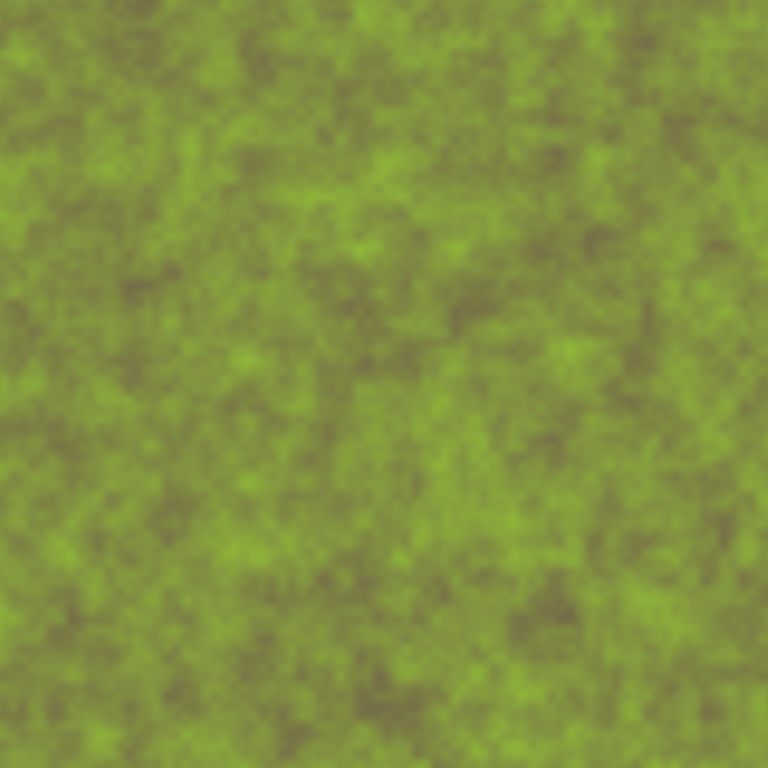
Give the GLSL for this texture, as a Shadertoy shader.

```glsl
// Soft mossy ground: olive-brown hollows melting into fresh green tufts.
// Four octaves of smooth lattice noise, weighted towards the middle sizes,
// give a height that blends linearly between an earth and a moss colour.

const vec3 EARTH = vec3(0.438, 0.355, 0.294);
const vec3 MOSS  = vec3(0.578, 0.775, 0.210);

const float PATCH_CELLS = 10.0;  // broadest patches across the canvas

// Strength of patches, tufts, sprigs and grain, each twice as fine
const vec4 SIZE_STRENGTHS = vec4(0.22, 0.31, 0.31, 0.16);

// Pseudo-random value in 0..1 for a lattice corner
float hash(vec2 corner, float seed) {
    vec3 p = fract(vec3(corner.xyx + seed) * vec3(0.1031, 0.1030, 0.0973));
    p += dot(p, p.yzx + 33.33);
    return fract((p.x + p.y) * p.z);
}

// Smoothly interpolated lattice noise in 0..1
float smoothNoise(vec2 p, float seed) {
    vec2 cell = floor(p);
    vec2 w = smoothstep(0.0, 1.0, fract(p));
    float low  = mix(hash(cell, seed), hash(cell + vec2(1.0, 0.0), seed), w.x);
    float high = mix(hash(cell + vec2(0.0, 1.0), seed), hash(cell + 1.0, seed), w.x);
    return mix(low, high, w.y);
}

// Weighted octaves of noise, with shifted lattices so cell edges do not align
float layeredNoise(vec2 p, vec4 strengths, float seed) {
    float sum = 0.0;
    for (int i = 0; i < 4; i++) {
        sum += strengths[i] * smoothNoise(p, seed + 17.0 * float(i));
        p = p * 2.0 + 0.37;
    }
    return sum / dot(strengths, vec4(1.0));
}

void mainImage(out vec4 fragColor, in vec2 fragCoord) {
    vec2 uv = fragCoord / iResolution.y;
    float mossHeight = layeredNoise(uv * PATCH_CELLS, SIZE_STRENGTHS, 113.0);
    fragColor = vec4(mix(EARTH, MOSS, mossHeight), 1.0);
}
```
